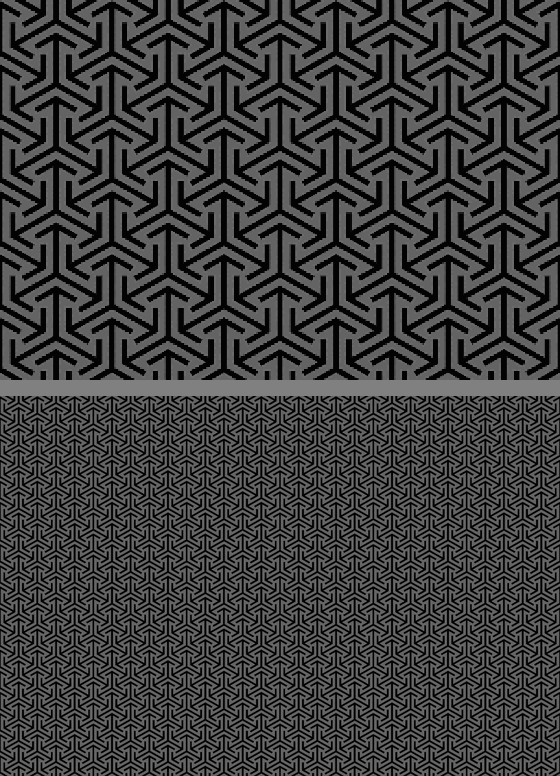
Top, the tile; bottom, the same tile 3 across and 3 down.
This pattern is drawn by a Shadertoy shader. Its source:

```glsl
const vec2 REPEATS = vec2(5.0, 6.0);       // whole cells across and down
const vec2 BLOCKS = vec2(256.0, 174.0);    // coarse raster that steps the slopes
const vec2 ORIGIN = vec2(0.5, 0.667);      // first hub, in cells
const float SQRT3 = 1.7320508;

// Lengths in units of the vertical period
const float ARM_LENGTH = 0.772;
const float BARB_LENGTH = 0.36;
const float HALF_WIDTH = 0.042;
const float EDGE_SOFTNESS = 0.009;
const float RIM_WIDTH = 0.036;
const float RIM_CHANCE = 0.5;

const vec3 LINE_COLOR = vec3(0.01);
const vec3 GROUND_COLOR = vec3(0.39);
const vec3 RIM_COLOR = vec3(0.42);

float hash(vec2 p) {
    return fract(sin(dot(p, vec2(127.1, 311.7))) * 43758.5453);
}

// Three arms at 120 degrees, each ending in an arrowhead
float tripodDistance(vec2 p) {
    // Fold every arm onto the upright one
    vec2 n = vec2(0.5, -0.5 * SQRT3);
    p.x = abs(p.x);
    p -= 2.0 * max(dot(p, n), 0.0) * n;
    p.x = abs(p.x);

    float shaft = max(p.x - HALF_WIDTH, p.y - ARM_LENGTH);

    // Barb running back from the tip, with a square end
    vec2 q = p - vec2(0.0, ARM_LENGTH);
    float along = dot(q, vec2(0.5 * SQRT3, -0.5));
    float across = dot(q, vec2(0.5, 0.5 * SQRT3));
    float barb = max(abs(across) - HALF_WIDTH, along - BARB_LENGTH);
    return min(shaft, barb);
}

// Two staggered sets of tripods on a triangular lattice
float latticeDistance(vec2 cell) {
    vec2 aspect = vec2(SQRT3, 1.0);
    float d = 10.0;
    for (int k = 0; k < 2; k++) {
        vec2 local = fract(cell - ORIGIN - 0.5 * float(k));
        for (int j = -1; j <= 1; j++) {
            for (int i = -1; i <= 1; i++) {
                vec2 hub = vec2(float(i), float(j)) + 0.5;
                d = min(d, tripodDistance((local - 0.5 - hub + 0.5) * aspect));
            }
        }
    }
    return d;
}

void mainImage(out vec4 fragColor, in vec2 fragCoord) {
    // Snap to block centres, blending over one pixel at block borders
    vec2 grid = fragCoord / iResolution.xy * BLOCKS;
    vec2 pixelsPerBlock = iResolution.xy / BLOCKS;
    vec2 shifted = grid + 0.5;
    vec2 blend = clamp((fract(shifted) - 0.5) * pixelsPerBlock + 0.5, 0.0, 1.0);
    vec2 snapped = floor(shifted) - 0.5 + blend;

    float d = latticeDistance(snapped / BLOCKS * REPEATS);

    // Uneven pale rim beside the lines
    float chance = hash(mod(floor(grid), BLOCKS));
    float rim = step(chance, RIM_CHANCE) * (1.0 - smoothstep(0.6 * RIM_WIDTH, RIM_WIDTH, d));
    vec3 ground = mix(GROUND_COLOR, RIM_COLOR, rim);

    float ink = 1.0 - smoothstep(-EDGE_SOFTNESS, EDGE_SOFTNESS, d);
    fragColor = vec4(mix(ground, LINE_COLOR, ink), 1.0);
}
```
